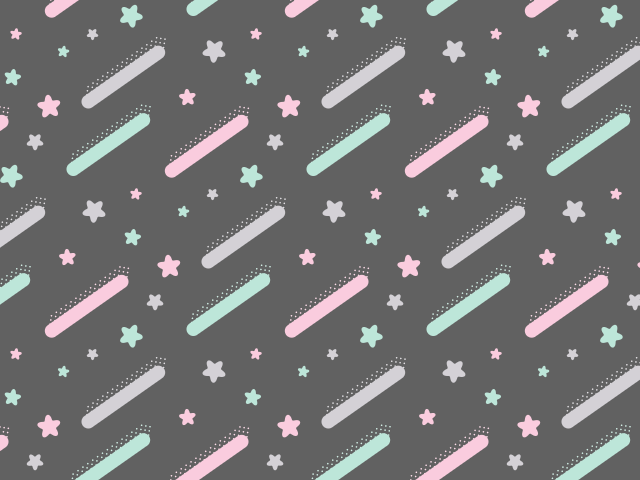
Give the GLSL for this pattern, as a WebGL 2 fragment shader.

```glsl
#version 300 es
precision highp float;
// Pastel slanted bars with stippled shadows and soft stars, on a staggered grid over dark grey.

uniform vec2 u_resolution;
out vec4 fragColor;

// Canvas units: the canvas is 576 units high
const float CANVAS_HEIGHT = 576.0;
const vec2 TILE = vec2(288.0, 192.0);

const vec3 BACKGROUND = vec3(0.38);
const vec3 PALETTE[3] = vec3[3](
    vec3(0.74, 0.90, 0.85),   // mint
    vec3(0.83, 0.82, 0.84),   // grey
    vec3(0.98, 0.80, 0.87));  // pink

// Bar geometry
const vec2 BAR_HALF = vec2(42.0, 29.5);
const float BAR_RADIUS = 8.2;
const vec2 BAR_CENTRES[3] = vec2[3](
    vec2(130.0, 402.5), vec2(148.0, 483.5), vec2(248.0, 400.5));

// Stipple geometry
const float DOT_PITCH = 5.1;
const float DOT_RADIUS = 0.9;
const vec2 DOT_ANCHOR = vec2(8.0, 16.0);
const vec2 DOT_AXIS = vec2(0.986, -0.165);

// Stars: centre and tip angle in degrees, three per size in palette order
const float STAR_RADII[3] = float[3](14.3, 10.3, 7.1);
const vec3 STARS[9] = vec3[9](
    vec3(157.0, 557.0, 65.0), vec3(257.0, 515.0, 50.0), vec3(59.0, 448.0, 97.0),
    vec3(15.0, 483.0, 80.0), vec3(42.0, 406.0, 55.0), vec3(225.0, 459.0, 95.0),
    vec3(76.0, 514.0, 80.0), vec3(111.0, 535.0, 55.0), vec3(19.0, 535.0, 82.0));

// Offset to the nearest repeat of a centre; odd rows shift by half a tile
vec2 foldTile(vec2 p, vec2 centre) {
    vec2 q = p - centre;
    float row = floor(q.y / TILE.y + 0.5);
    q -= row * vec2(0.5 * TILE.x, TILE.y);
    q.x -= TILE.x * floor(q.x / TILE.x + 0.5);
    return q;
}

float coverage(float dist, float pixel) {
    return clamp(0.5 - dist / pixel, 0.0, 1.0);
}

// Capsule centred on the origin
float capsuleDistance(vec2 q, vec2 halfAxis, float radius) {
    float t = clamp(dot(q, halfAxis) / dot(halfAxis, halfAxis), -1.0, 1.0);
    return length(q - t * halfAxis) - radius;
}

// Five-lobed star, with the slope of its outline corrected
float starDistance(vec2 q, float radius, float angle) {
    float a = 5.0 * (atan(q.y, q.x + 1e-5) - angle);
    float outline = 0.8 + 0.2 * cos(a);
    float slope = sin(a) / outline;
    return (length(q) - radius * outline) / sqrt(1.0 + slope * slope);
}

// Tilted dot grid, kept where dot centres lie in a shifted copy of the bar
float stippleCoverage(vec2 q, float pixel) {
    vec2 along = normalize(BAR_HALF);
    vec2 shift = 8.0 * (along + vec2(-along.y, along.x));
    vec2 anchor = BAR_HALF + DOT_ANCHOR;
    mat2 axes = mat2(DOT_AXIS, vec2(-DOT_AXIS.y, DOT_AXIS.x));
    vec2 cell = floor((q - anchor) * axes / DOT_PITCH + 0.5);
    vec2 dotCentre = anchor + axes * cell * DOT_PITCH;
    float region = capsuleDistance(dotCentre - shift, BAR_HALF, BAR_RADIUS);
    return coverage(length(q - dotCentre) - DOT_RADIUS, pixel) * step(region, 0.0);
}

void main() {
    float pixel = CANVAS_HEIGHT / u_resolution.y;
    vec2 p = gl_FragCoord.xy * pixel;
    vec3 color = BACKGROUND;

    // Bars over their stipple
    for (int i = 0; i < 3; i++) {
        vec2 q = foldTile(p, BAR_CENTRES[i]);
        vec3 dotColor = mix(PALETTE[i], vec3(1.0), 0.3);
        color = mix(color, dotColor, stippleCoverage(q, pixel));
        float bar = capsuleDistance(q, BAR_HALF, BAR_RADIUS);
        color = mix(color, PALETTE[i], coverage(bar, pixel));
    }

    // Stars
    for (int i = 0; i < 9; i++) {
        vec2 q = foldTile(p, STARS[i].xy);
        float star = starDistance(q, STAR_RADII[i / 3], radians(STARS[i].z));
        color = mix(color, PALETTE[i % 3], coverage(star, pixel));
    }

    fragColor = vec4(color, 1.0);
}
```
